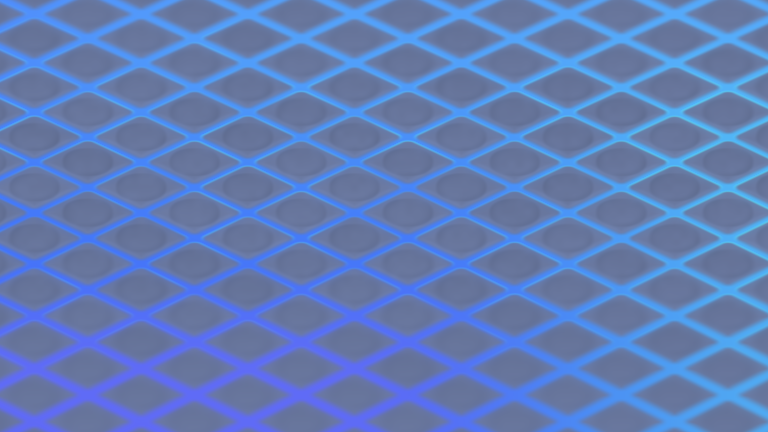
Give the GLSL for this pattern, as a Shadertoy shader.

```glsl
#define PERIOD vec2(0.247, 0.1171)
#define ANCHOR vec2(-0.068, 0.0648)
#define TILT 0.05
#define GAP 0.085
#define CORNER 0.22
#define FOCUS_Y 0.59
#define KEY_COLOR vec3(0.415, 0.470, 0.622)
#define BLUE vec3(0.25, 0.43, 1.00)
#define VIOLET vec3(0.37, 0.41, 1.00)
#define CYAN vec3(0.31, 0.72, 0.98)

float hash(vec2 p) {
    p = fract(p * vec2(0.1031, 0.1137));
    p += dot(p, p.yx + 33.3);
    return fract((p.x + p.y) * p.x * 17.0);
}

float noise(vec2 p) {
    vec2 i = floor(p), f = fract(p);
    f = f * f * (3.0 - 2.0 * f);
    return mix(mix(hash(i), hash(i + vec2(1, 0)), f.x),
               mix(hash(i + vec2(0, 1)), hash(i + vec2(1, 1)), f.x), f.y);
}

float roundedBox(vec2 p, float halfSize, float radius) {
    vec2 q = abs(p) - halfSize + radius;
    return length(max(q, 0.0)) + min(max(q.x, q.y), 0.0) - radius;
}

// Broad colour drift of the light below the keys
vec3 lightColor(vec2 uv) {
    float topGlow = exp(-dot((uv - vec2(0.45, 0.92)) * vec2(1.7, 2.4),
                             (uv - vec2(0.45, 0.92)) * vec2(1.7, 2.4)));
    float rightGlow = smoothstep(0.5, 1.05, uv.x) * (1.0 - 0.45 * smoothstep(0.6, 1.0, uv.y));
    float lowLeft = smoothstep(0.45, 0.12, uv.y) * smoothstep(0.85, 0.4, uv.x);
    vec3 color = mix(BLUE, VIOLET, lowLeft);
    color = mix(color, CYAN, clamp(0.65 * topGlow + 0.9 * rightGlow, 0.0, 1.0));
    return color + 0.03 * smoothstep(0.6, 1.0, uv.y);
}

void mainImage(out vec4 fragColor, in vec2 fragCoord) {
    vec2 uv = fragCoord / iResolution.xy;
    vec2 pos = (fragCoord - 0.5 * iResolution.xy) / iResolution.y - ANCHOR;
    float pixel = 2.0 / (iResolution.y * PERIOD.y);
    float blur = smoothstep(0.04, 0.55, abs(uv.y - FOCUS_Y));

    // Diamond lattice with a slight perspective
    vec2 grid = pos / PERIOD;
    grid.y *= 1.0 + TILT * pos.y;
    vec2 skew = vec2(grid.x + grid.y, grid.x - grid.y);
    vec2 cell = floor(skew + 0.5);
    vec2 local = 2.0 * (skew - cell);
    vec2 key = 0.5 * vec2(local.x + local.y, local.x - local.y);
    float variation = hash(cell + 40.0) - 0.5;

    // Sharp far edges, soft lit walls on the near edges
    float gap = GAP + 0.03 * blur + 0.015 * variation;
    float edge = roundedBox(local, 1.0 - gap, CORNER);
    float nearSide = smoothstep(0.15, -0.15, key.y);
    float softness = mix(0.035, 0.13, nearSide) + 0.14 * blur + 0.5 * pixel;
    float light = smoothstep(-softness, gap * 0.9, edge);
    float halo = exp(7.0 * min(edge, 0.0)) * (0.16 + 0.14 * blur);

    // Shallow dish in each key
    vec2 dishPos = (key - vec2(0.0, 0.02)) / vec2(0.47, 0.55);
    float radius = pow(dot(pow(abs(dishPos), vec2(2.3)), vec2(1.0)), 1.0 / 2.3);
    float dishSoft = 0.05 + pixel + 0.35 * blur;
    float dish = smoothstep(1.0 + dishSoft, 1.0 - dishSoft, radius);
    float rim = dish * smoothstep(0.55 - 0.3 * blur, 1.0, radius);
    float slope = dot(dishPos, normalize(vec2(0.75, -0.45)));
    float shade = 1.0 - 0.025 * dish - 0.06 * rim * abs(slope) * (1.0 - 0.4 * blur);
    shade += 0.025 * dish * (1.0 - rim) * -dishPos.y;
    shade += 0.02 * variation + 0.025 * (noise(pos * 55.0) - 0.5) * (1.0 - blur);

    // Pale bevel above the near wall
    float bevel = exp(-pow((edge + 0.16) / (0.06 + pixel), 2.0)) * nearSide;
    shade += 0.05 * bevel * (1.0 - blur);

    vec3 glow = lightColor(uv);
    vec3 color = mix(KEY_COLOR * shade, glow, halo);
    color = mix(color, glow, light * (0.94 - 0.08 * blur));

    // Bright glints along the far edges in focus
    float glint = exp(-pow((edge - 0.02) / (0.03 + 0.5 * pixel), 2.0));
    glint *= (1.0 - nearSide) * (1.0 - blur) * noise(pos * 9.0 + 20.0);
    color += vec3(0.02, 0.15, 0.04) * glint;

    fragColor = vec4(clamp(color, 0.0, 1.0), 1.0);
}
```
